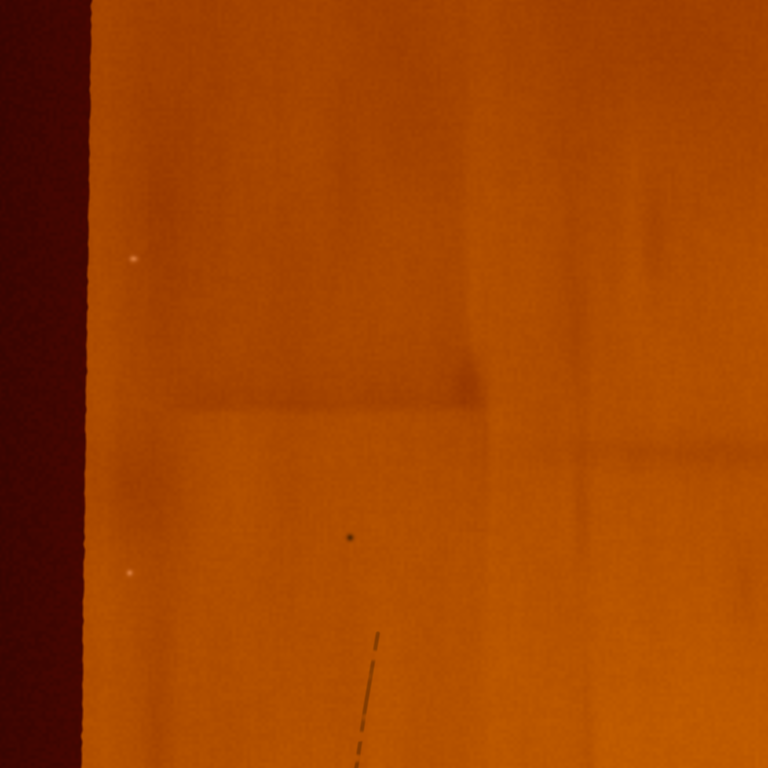
Write a Shadertoy shader that draws this texture.

```glsl
// Amber stained cloth with faint vertical folds beside a dark maroon border.
#define CLOTH_DARK vec3(0.54, 0.175, 0.0)
#define CLOTH_LIGHT vec3(0.745, 0.35, 0.0)
#define BORDER_COLOR vec3(0.25, 0.022, 0.004)
#define SPECK_COLOR vec3(0.87, 0.50, 0.25)
#define BORDER_BOTTOM 0.106
#define BORDER_TOP 0.119
#define STREAK_STRENGTH 0.17
#define GRAIN_STRENGTH 0.11
#define WEAVE_CELLS 210.0

float hash(vec2 p) {
    vec3 q = fract(vec3(p.xyx) * 0.1031);
    q += dot(q, q.yzx + 33.33);
    return fract((q.x + q.y) * q.z);
}

float noise(vec2 p) {
    vec2 cell = floor(p), f = fract(p);
    f = f * f * (3.0 - 2.0 * f);
    return mix(mix(hash(cell), hash(cell + vec2(1, 0)), f.x),
               mix(hash(cell + vec2(0, 1)), hash(cell + vec2(1, 1)), f.x), f.y);
}

float fbm(vec2 p) {
    float sum = 0.0, amp = 0.5;
    for (int i = 0; i < 4; i++) {
        sum += amp * noise(p);
        p = p * 2.03 + 7.1;
        amp *= 0.5;
    }
    return sum / 0.9375;
}

// Soft elliptical stain
float stain(vec2 p, vec2 center, vec2 radius) {
    vec2 d = (p - center) / radius;
    return exp(-dot(d, d));
}

// Smooth window between two limits
float band(float v, float lo, float hi, float soft) {
    return smoothstep(lo - soft, lo + soft, v) * (1.0 - smoothstep(hi - soft, hi + soft, v));
}

float segment(vec2 p, vec2 a, vec2 b) {
    vec2 ab = b - a;
    return length(p - a - ab * clamp(dot(p - a, ab) / dot(ab, ab), 0.0, 1.0));
}

float clothTone(vec2 p) {
    // Broad light, strongest at the lower right
    float tone = 0.48 + 0.30 * (1.0 - p.y) + 0.12 * (p.x - 0.5);
    tone += 0.16 * stain(p, vec2(0.95, 0.10), vec2(0.40, 0.30));
    tone += 0.14 * stain(p, vec2(1.0, 0.60), vec2(0.22, 0.18));
    tone -= 0.13 * stain(p, vec2(0.85, 0.97), vec2(0.24, 0.20));

    // Vertical fibres and mottling
    tone += STREAK_STRENGTH * (fbm(vec2(p.x * 24.0, p.y * 2.2)) - 0.5);
    tone += 0.13 * (fbm(p * vec2(8.0, 6.0) + 4.0) - 0.5);

    // Light folds
    float foldX = 0.605 + 0.025 * smoothstep(0.58, 0.47, p.y);
    float fold = smoothstep(foldX - 0.008, foldX + 0.012, p.x) * (1.0 - smoothstep(0.64, 0.73, p.x));
    tone += 0.15 * fold * mix(0.6, 1.0, band(p.y, 0.40, 0.87, 0.06));
    tone += 0.10 * stain(p, vec2(0.29, 0.36), vec2(0.06, 0.14));
    tone += 0.10 * stain(p, vec2(0.13, 0.55), vec2(0.022, 0.6));
    tone += 0.09 * stain(p, vec2(0.825, 0.70), vec2(0.018, 0.12));

    // Dark folds and stains
    tone -= 0.16 * stain(p, vec2(0.215, 0.72), vec2(0.05, 0.24));
    tone -= 0.22 * stain(p, vec2(0.175, 0.36), vec2(0.075, 0.08));
    tone -= 0.14 * stain(p, vec2(0.205, 0.05), vec2(0.018, 0.20));
    tone -= 0.11 * stain(p, vec2(0.445, 0.75), vec2(0.02, 0.11));
    tone -= 0.16 * stain(p, vec2(0.75, 0.58), vec2(0.018, 0.16));
    tone -= 0.17 * stain(p, vec2(0.757, 0.34), vec2(0.012, 0.09));
    tone -= 0.13 * stain(p, vec2(0.765, 0.04), vec2(0.008, 0.09));
    tone -= 0.14 * stain(p, vec2(0.85, 0.69), vec2(0.016, 0.07));
    tone -= 0.17 * stain(p, vec2(0.97, 0.24), vec2(0.018, 0.06));
    tone -= 0.19 * stain(p, vec2(0.61, 0.50), vec2(0.02, 0.035));
    tone -= 0.14 * stain(p, vec2(0.632, 0.43), vec2(0.005, 0.07));

    // Horizontal creases with a crisp lower side
    float lift = p.y - 0.47 + 0.008 * (noise(vec2(p.x * 9.0, 2.0)) - 0.5);
    float crease = smoothstep(-0.012, 0.008, lift) * exp(-max(lift, 0.0) * 13.0);
    tone -= 0.22 * crease * band(p.x, 0.23, 0.63, 0.035);
    tone -= 0.16 * stain(p, vec2(0.92, 0.41), vec2(0.20, 0.022));
    return tone;
}

void mainImage(out vec4 fragColor, in vec2 fragCoord) {
    vec2 p = fragCoord / iResolution.xy;
    float aa = 1.0 / iResolution.y;
    float grain = noise(p * WEAVE_CELLS) - 0.5;
    float thread = noise(p * vec2(WEAVE_CELLS, 35.0)) + noise(p * vec2(35.0, WEAVE_CELLS)) - 1.0;

    float tone = clothTone(p) + GRAIN_STRENGTH * (grain + 0.4 * thread);
    vec3 color = mix(CLOTH_DARK, CLOTH_LIGHT, clamp(tone, 0.0, 1.15));

    // Thin broken scratch and a dark pinhole
    float scratch = min(segment(p, vec2(0.492, 0.175), vec2(0.475, 0.075)),
                        segment(p, vec2(0.475, 0.075), vec2(0.464, 0.0)));
    float broken = smoothstep(0.25, 0.6, noise(p * vec2(20.0, 75.0)));
    color *= 1.0 - 0.27 * broken * (1.0 - smoothstep(0.0008, 0.003 + aa, scratch));
    color *= 1.0 - 0.50 * stain(p, vec2(0.456, 0.300), vec2(0.0045));

    // Pale specks
    float speck = stain(p, vec2(0.174, 0.663), vec2(0.005, 0.004))
                + stain(p, vec2(0.169, 0.254), vec2(0.004));
    color = mix(color, SPECK_COLOR, min(speck, 1.0) * 0.85);

    // Maroon border with a slightly ragged slanting edge
    float edge = mix(BORDER_BOTTOM, BORDER_TOP, p.y) + 0.002 * (noise(vec2(3.0, p.y * 120.0)) - 0.5);
    vec3 border = BORDER_COLOR * (0.93 + 0.14 * p.x / edge + 0.16 * grain);
    color = mix(border, color, smoothstep(-0.001 - aa, 0.001 + aa, p.x - edge));
    fragColor = vec4(color, 1.0);
}
```
